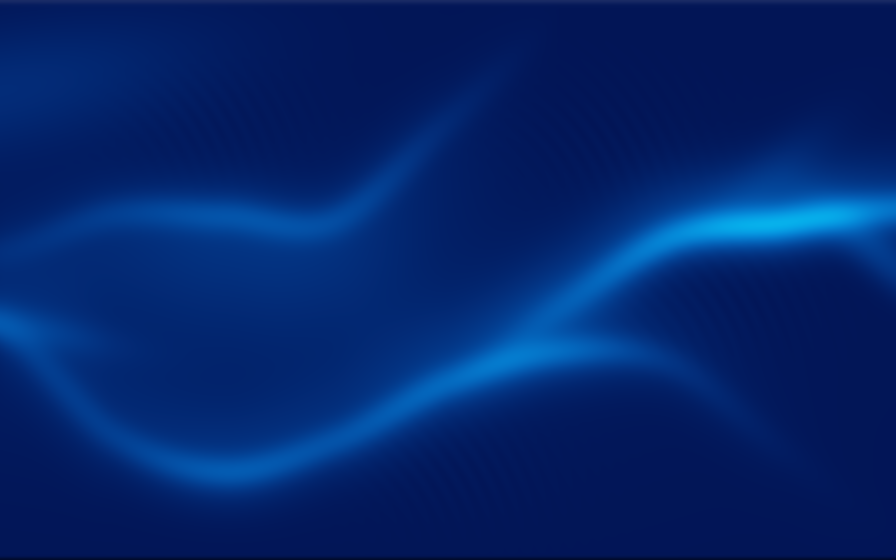
This background is drawn by a Shadertoy shader. Its source:

```glsl
// Glowing blue ribbons of light drifting over a deep navy field.
// Each ribbon is a spline of heights with a spline of strengths; its soft core
// and lopsided halo add to one light value, which a colour ramp turns into blue.

const float SPAN = 1.6;            // canvas width in units of its height
const float KNOT_STEP = 0.2;       // distance between spline knots
const float BASE_LIGHT = 0.083;
const float CORE_WIDTH = 0.030;
const float CORE_SHARE = 0.62;     // the rest of a ribbon's light is halo
const float RIPPLE_FREQ = 240.0;
const float RIPPLE_LIGHT = 0.005;
const vec3 RIM_COLOR = vec3(0.16, 0.22, 0.43);

// Ribbon heights and strengths at evenly spaced knots, left to right
const float UPPER_Y[9] = float[9](0.55, 0.615, 0.613, 0.606, 0.78, 0.96, 1.1, 1.1, 1.1);
const float UPPER_L[9] = float[9](0.06, 0.13, 0.21, 0.18, 0.07, 0.0, 0.0, 0.0, 0.0);
const float LOWER_Y[9] = float[9](0.417, 0.225, 0.158, 0.213, 0.317, 0.372, 0.352, 0.198, 0.06);
const float LOWER_L[9] = float[9](0.11, 0.14, 0.26, 0.22, 0.29, 0.29, 0.11, 0.025, 0.0);
const float RIGHT_Y[9] = float[9](0.05, 0.1, 0.15, 0.22, 0.313, 0.454, 0.577, 0.602, 0.627);
const float RIGHT_L[9] = float[9](0.0, 0.0, 0.0, 0.0, 0.0, 0.15, 0.43, 0.60, 0.36);

// Catmull-Rom curve through the knots
float spline(float knots[9], float x) {
    float s = clamp(x / KNOT_STEP, 0.0, 7.999);
    int i = int(s);
    float t = fract(s);
    float a = knots[max(i - 1, 0)];
    float b = knots[i];
    float c = knots[i + 1];
    float d = knots[min(i + 2, 8)];
    return b + 0.5 * t * (c - a + t * (2.0 * a - 5.0 * b + 4.0 * c - d
         + t * (3.0 * (b - c) + d - a)));
}

float bell(float x) {
    return exp(-x * x);
}

// Light of one ribbon; halo holds its reach above and below the curve
float ribbon(vec2 p, float heights[9], float strengths[9], vec2 halo) {
    float eps = 0.01;
    float slope = (spline(heights, p.x + eps) - spline(heights, p.x - eps)) / (2.0 * eps);
    float dist = (p.y - spline(heights, p.x)) * inversesqrt(1.0 + slope * slope);
    float reach = mix(halo.y, halo.x, smoothstep(-0.03, 0.03, dist));
    float profile = mix(bell(dist / reach), bell(dist / CORE_WIDTH), CORE_SHARE);
    return max(spline(strengths, p.x), 0.0) * profile;
}

// Soft elliptical glow, sheared along a slope
float glow(vec2 p, vec2 center, vec2 radius, float slope) {
    vec2 q = p - center;
    q.y -= slope * q.x;
    q /= radius;
    return exp(-dot(q, q));
}

// Faint concentric bands inside the dark hollows
float ripples(vec2 p) {
    const vec2 hollows[4] = vec2[4](vec2(0.38, 0.79), vec2(1.29, 0.46),
                                    vec2(0.82, 0.16), vec2(1.08, 0.75));
    float sum = 0.0;
    for (int i = 0; i < 4; i++) {
        vec2 source = hollows[i] + vec2(-0.35, -0.22);
        float bands = sin(RIPPLE_FREQ * length(p - source));
        sum += bands * glow(p, hollows[i], vec2(0.16, 0.09), 0.0);
    }
    return sum;
}

// Navy through azure to cyan
vec3 blueRamp(float light) {
    float blue = 0.2 + light * (1.75 - 1.02 * light);
    return vec3(0.005 + 0.03 * light, light, blue);
}

void mainImage(out vec4 fragColor, in vec2 fragCoord) {
    vec2 uv = fragCoord / iResolution.xy;
    vec2 p = vec2(uv.x * SPAN, uv.y);

    // Ribbons
    float light = BASE_LIGHT;
    light += ribbon(p, UPPER_Y, UPPER_L, vec2(0.065, 0.15));
    light += ribbon(p, LOWER_Y, LOWER_L, vec2(0.11, 0.065));
    light += ribbon(p, RIGHT_Y, RIGHT_L, vec2(0.09, 0.055));

    // Broad haze between the ribbons and in the upper left corner
    light += 0.055 * glow(p, vec2(0.42, 0.45), vec2(0.65, 0.25), 0.0);
    light += 0.085 * glow(p, vec2(0.0, 0.84), vec2(0.36, 0.11), 0.17);
    light += 0.045 * glow(p, vec2(0.99, 0.46), vec2(0.16, 0.10), 0.7);

    // Small wisps that branch off at the sides
    light += 0.11 * glow(p, vec2(0.0, 0.425), vec2(0.18, 0.035), -0.2);
    light += 0.13 * glow(p, vec2(1.58, 0.54), vec2(0.11, 0.05), -0.7);
    light += 0.05 * glow(p, vec2(1.38, 0.69), vec2(0.11, 0.06), 0.7);

    light += RIPPLE_LIGHT * ripples(p);
    vec3 color = blueRamp(light);

    // Pale upper rim and dark lower rim
    color = mix(color, RIM_COLOR, 0.6 * bell((1.0 - uv.y) / 0.007));
    color *= 1.0 - 0.5 * bell(uv.y / 0.005);
    fragColor = vec4(color, 1.0);
}
```
